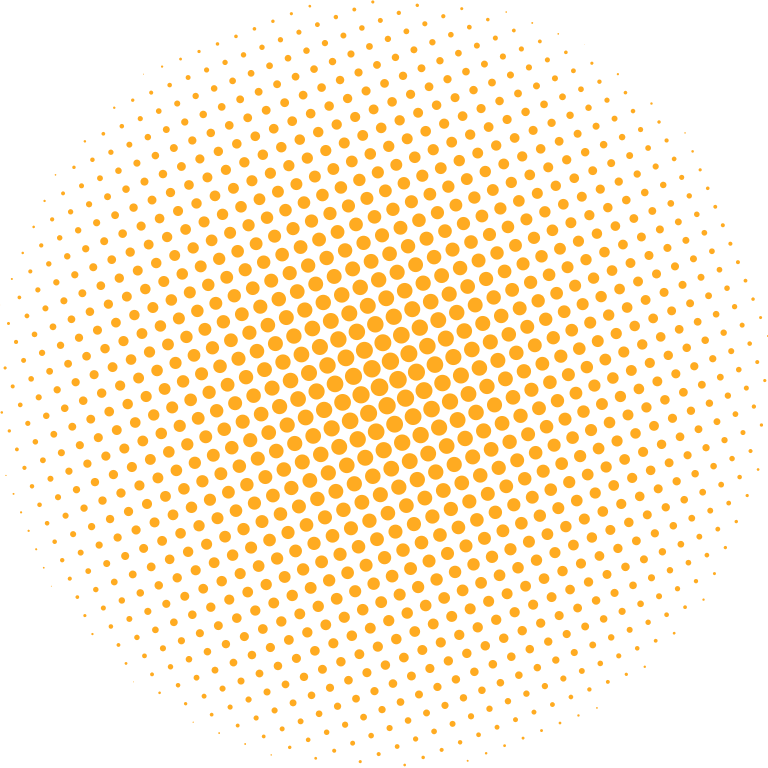
Write a WebGL 2 fragment shader that draws this pattern.

```glsl
#version 300 es
precision highp float;

uniform vec2 u_resolution;
out vec4 fragColor;

const vec3 PAPER = vec3(1.0);
const vec3 INK = vec3(1.0, 0.67, 0.13);

const float GRID_ANGLE = radians(22.25);
const float GRID_SPACING = 0.02598;
const vec2 GRID_ORIGIN = vec2(0.5182, 0.5056);

const vec2 DISC_CENTER = vec2(0.5013, 0.5026);
const float DISC_RADIUS = 0.5104;
const float MAX_DOT_RADIUS = 0.0116;

mat2 rotation(float angle) {
    float c = cos(angle), s = sin(angle);
    return mat2(c, s, -s, c);
}

// Dot area falls linearly with distance from the disc center.
float dotRadius(vec2 position) {
    float tone = 1.0 - distance(position, DISC_CENTER) / DISC_RADIUS;
    return MAX_DOT_RADIUS * sqrt(max(tone, 0.0));
}

// Antialiased dot of the nearest grid node.
float halftone(vec2 p, float pixel) {
    mat2 grid = rotation(GRID_ANGLE);
    vec2 cell = round(transpose(grid) * (p - GRID_ORIGIN) / GRID_SPACING);
    vec2 node = GRID_ORIGIN + grid * cell * GRID_SPACING;

    float radius = dotRadius(node);
    float coverage = clamp((radius - distance(p, node)) / pixel + 0.5, 0.0, 1.0);

    // Fade dots smaller than a pixel.
    return coverage * smoothstep(0.0, pixel, 2.0 * radius);
}

void main() {
    float pixel = 1.0 / min(u_resolution.x, u_resolution.y);
    vec2 p = (gl_FragCoord.xy - 0.5 * u_resolution) * pixel + 0.5;
    fragColor = vec4(mix(PAPER, INK, halftone(p, pixel)), 1.0);
}
```
